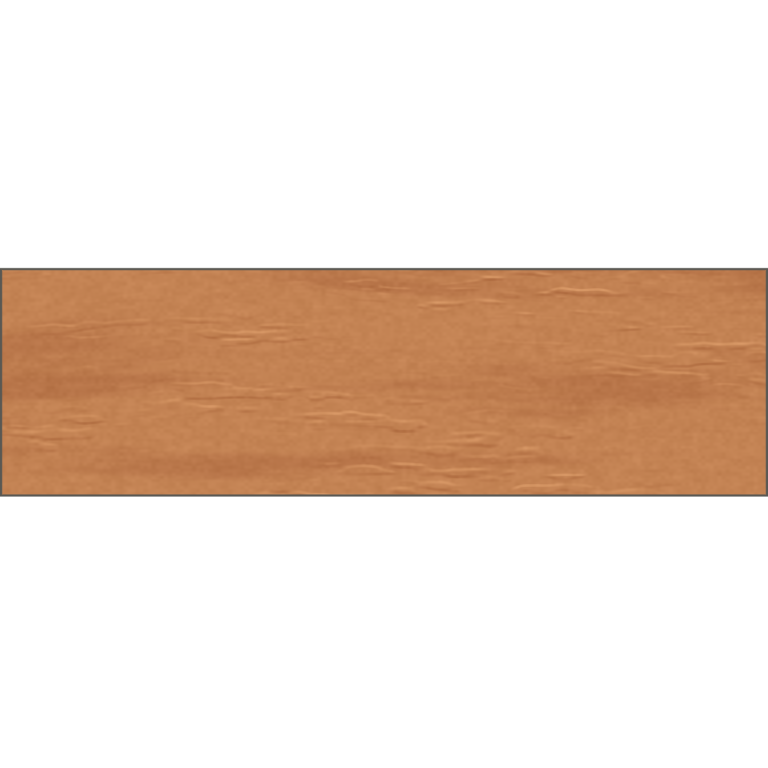
A Shadertoy shader for this texture:

```glsl
#define PANEL_CENTER vec2(0.5, 0.5022)
#define PANEL_HALF vec2(0.5, 0.1488)
#define BORDER_WIDTH 0.0028
#define WOOD_COLOR vec3(0.766, 0.513, 0.327)
#define STREAK_COLOR vec3(0.700, 0.435, 0.268)
#define PORE_LIGHT vec3(0.860, 0.610, 0.410)
#define PORE_SHADE vec3(0.660, 0.390, 0.225)
#define BORDER_COLOR vec3(0.350, 0.345, 0.325)
#define STREAK_SCALE vec2(2.6, 30.0)
#define PORE_SCALE vec2(19.0, 125.0)
#define PORE_STRENGTH 0.65
#define MOTTLE_STRENGTH 0.026

float hash(vec2 cell) {
    vec3 q = fract(vec3(cell.xyx) * 0.1031);
    q += dot(q, q.yzx + 33.33);
    return fract((q.x + q.y) * q.z);
}

float noise(vec2 p) {
    vec2 cell = floor(p);
    vec2 f = fract(p);
    f = f * f * (3.0 - 2.0 * f);
    float low = mix(hash(cell), hash(cell + vec2(1, 0)), f.x);
    float high = mix(hash(cell + vec2(0, 1)), hash(cell + vec2(1, 1)), f.x);
    return mix(low, high, f.y);
}

float fbm(vec2 p) {
    float sum = 0.0;
    float weight = 0.533;
    for (int octave = 0; octave < 4; octave++) {
        sum += weight * noise(p);
        p = p * 2.03 + vec2(17.3, 9.1);
        weight *= 0.5;
    }
    return sum;
}

// Height of the short pores pressed along the grain
float poreHeight(vec2 p) {
    float coarse = noise(p * PORE_SCALE);
    float fine = noise(p * PORE_SCALE * vec2(2.3, 1.6) + 41.0);
    return smoothstep(0.48, 0.78, 0.62 * coarse + 0.38 * fine);
}

vec3 woodColor(vec2 uv) {
    // Gentle waves bend the grain
    vec2 p = uv;
    p.y += 0.022 * (noise(vec2(uv.x * 3.5, uv.y * 6.0)) - 0.5);
    p.y += 0.005 * (noise(vec2(uv.x * 19.0, uv.y * 30.0)) - 0.5);

    // Broad reddish streaks with soft edges
    float streak = smoothstep(0.46, 0.76, fbm(p * STREAK_SCALE + 5.0));
    vec3 color = mix(WOOD_COLOR, STREAK_COLOR, 0.72 * streak);

    // Pores gather in bands, lit from above
    float band = smoothstep(0.38, 0.68, fbm(p * vec2(3.2, 23.0) + 71.0));
    float relief = poreHeight(p - vec2(0.0, 0.0016)) - poreHeight(p + vec2(0.0, 0.0016));
    relief *= PORE_STRENGTH * mix(0.10, 1.0, band);
    color = mix(color, PORE_LIGHT, clamp(relief * 1.3, 0.0, 0.75));
    color = mix(color, PORE_SHADE, clamp(-relief, 0.0, 0.55));

    // Fine mottling
    float mottle = noise(uv * vec2(95.0, 130.0)) + noise(uv * vec2(190.0, 230.0)) - 1.0;
    return color + MOTTLE_STRENGTH * mottle;
}

void mainImage(out vec4 fragColor, in vec2 fragCoord) {
    vec2 uv = fragCoord / iResolution.xy;
    float soft = max(0.0012, 0.7 / iResolution.y);

    // Framed panel on white
    vec2 inset = PANEL_HALF - abs(uv - PANEL_CENTER);
    float depth = min(inset.x, inset.y);
    float inside = smoothstep(-soft, soft, inset.y);
    float interior = smoothstep(-soft, soft, depth - BORDER_WIDTH);

    vec3 color = mix(BORDER_COLOR, woodColor(uv), interior);
    fragColor = vec4(mix(vec3(1.0), color, inside), 1.0);
}
```
